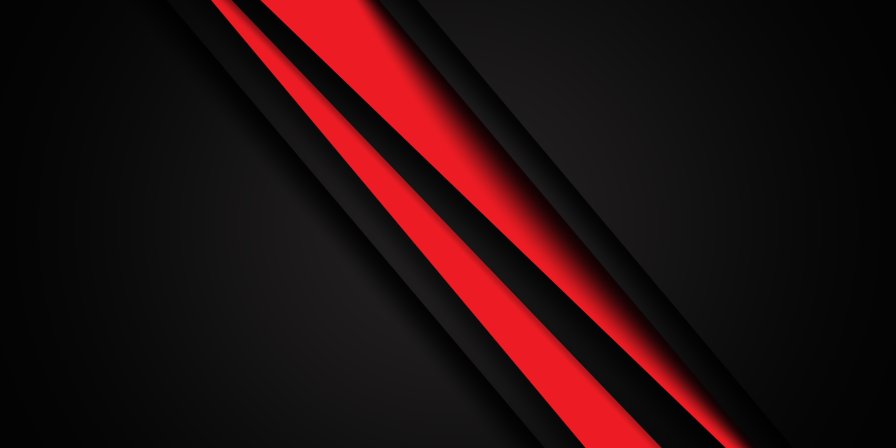
Reproduce this background procedurally as a WebGL 1 fragment shader.

```glsl
precision highp float;
// Slanted overlapping panels: two red wedges between charcoal strips.
// Layers are painted left to right; each first casts a soft shadow to its
// left, then covers everything to the right of its slanted edge.

uniform vec2 u_resolution;

#define RED vec3(0.93, 0.11, 0.14)
#define CHARCOAL vec3(0.128, 0.120, 0.124)
#define VIGNETTE_RADIUS 1.12
#define STRIP_SHADE 0.95
#define GAP_SHADE 0.72

// Signed horizontal distance to an edge running from top x to bottom x.
float edgeDistance(vec2 p, float topX, float bottomX) {
    return p.x - mix(bottomX, topX, p.y);
}

// Darkening factor to the left of an edge, fading over the given width.
float shadow(float d, float width, float strength) {
    float s = 1.0 - smoothstep(0.0, width, -d);
    return 1.0 - strength * s;
}

// Adds one layer: shadow on what lies below, then a smooth-edged cover.
vec3 addLayer(vec3 below, vec3 layer, float d, float width, float strength) {
    float pixel = 1.0 / u_resolution.y;
    float cover = smoothstep(-pixel, pixel, d);
    return mix(below * shadow(d, width, strength), layer, cover);
}

void main() {
    // Height is 1, with the canvas centre at (1.0, 0.5).
    vec2 p = (gl_FragCoord.xy - 0.5 * u_resolution) / u_resolution.y;
    p += vec2(1.0, 0.5);

    // Charcoal backdrop, brightest at the centre.
    float r = length((p - vec2(1.0, 0.5)) * vec2(1.0, 1.05));
    float light = 1.0 - smoothstep(0.0, VIGNETTE_RADIUS, r);
    vec3 backdrop = CHARCOAL * mix(0.1, 1.0, light);
    vec3 strip = backdrop * STRIP_SHADE;
    vec3 gap = backdrop * GAP_SHADE;

    // The shadow on the wide wedge swells halfway down.
    float swell = sin(3.14159 * clamp(p.y, 0.0, 1.0));
    float wideShadow = 0.06 + 0.085 * swell;

    // Left strip, thin wedge, gap, wide wedge, right strip, right panel.
    vec3 color = backdrop;
    color = addLayer(color, strip, edgeDistance(p, 0.372, 1.216), 0.11, 0.9);
    color = addLayer(color, RED, edgeDistance(p, 0.471, 1.307), 0.08, 0.6);
    color = addLayer(color, gap, edgeDistance(p, 0.517, 1.477), 0.03, 0.25);
    color = addLayer(color, RED, edgeDistance(p, 0.581, 1.620), 0.11, 0.75);
    color = addLayer(color, strip, edgeDistance(p, 0.846, 1.688), wideShadow, 0.93);
    color = addLayer(color, backdrop, edgeDistance(p, 0.932, 1.771), 0.09, 0.85);

    gl_FragColor = vec4(color, 1.0);
}
```
